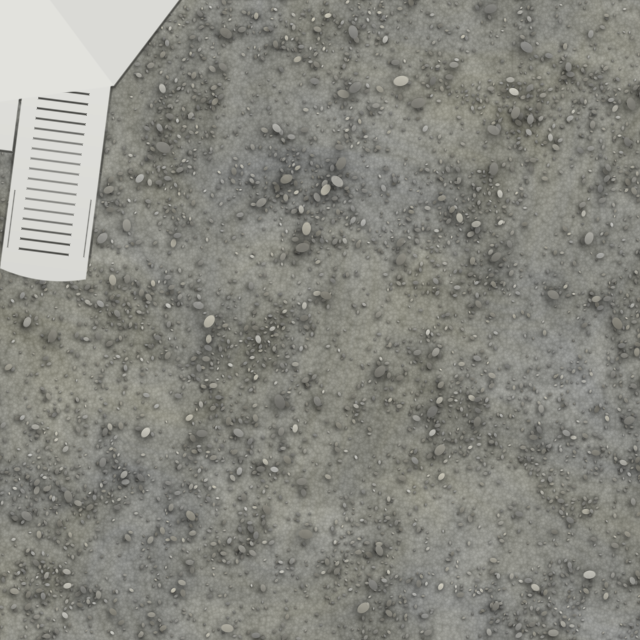
Write a WebGL 2 fragment shader that draws this texture.

```glsl
#version 300 es
precision highp float;
// Grey gravelly ground seen from above, with a pale vented panel in one corner.
// Layered sines give the mottling, cellular noise the grain, and hashed cells
// scatter soft pebbles; the panel is built from signed distances.

#define GROUND vec3(0.537, 0.537, 0.507)
#define PANEL vec3(0.875, 0.875, 0.858)
#define DARK vec3(0.25, 0.25, 0.235)
#define SOFT 0.0016
#define MOTTLE 0.062
#define GRAIN 0.085
#define PEBBLE_SHADOW 0.34
#define SLIT_PITCH 0.0158

uniform vec2 u_resolution;
out vec4 outColor;

vec3 hash3(vec2 p) {
    vec3 q = fract(p.xyx * vec3(0.1031, 0.1030, 0.0973));
    q += dot(q, q.yxz + 33.33);
    return fract((q.xxy + q.yzz) * q.zyx);
}

mat2 turn(float angle) {
    float c = cos(angle), s = sin(angle);
    return mat2(c, s, -s, c);
}

// Warped layered sines, roughly -1 to 1
float clouds(vec2 p) {
    float sum = 0.0, amp = 0.5;
    for (int i = 0; i < 6; i++) {
        p = turn(1.1) * p * 1.6 + 1.7;
        p += 0.6 * sin(p.yx * 1.2 + 0.5);
        sum += amp * sin(p.x) * sin(p.y);
        amp *= 0.74;
    }
    return sum;
}

// Distance to the nearest scattered point, in cells
float cellular(vec2 p) {
    vec2 home = floor(p);
    float nearest = 2.0;
    for (int y = -1; y <= 1; y++)
        for (int x = -1; x <= 1; x++) {
            vec2 cell = home + vec2(x, y);
            nearest = min(nearest, length(cell + hash3(cell).xy - p));
        }
    return nearest;
}

float fill(float d) { return 1.0 - smoothstep(-SOFT, SOFT, d); }

// Signed distance to the line a-b, positive on its left
float side(vec2 p, vec2 a, vec2 b) {
    vec2 d = normalize(b - a);
    return dot(p - a, vec2(-d.y, d.x));
}

float box(vec2 p, vec2 halfSize) {
    vec2 q = abs(p) - halfSize;
    return length(max(q, 0.0)) + min(max(q.x, q.y), 0.0);
}

float cluster(vec2 p) { return smoothstep(-0.25, 0.6, clouds(p * 11.0 + 4.0)); }

vec3 scatterPebbles(vec3 color, vec2 p, float cells, float cover, float seed) {
    vec2 home = floor(p * cells);
    for (int y = -1; y <= 1; y++)
        for (int x = -1; x <= 1; x++) {
            vec2 cell = home + vec2(x, y);
            vec3 place = hash3(cell + seed), look = hash3(cell + seed + 57.3);
            vec2 centre = (cell + 0.15 + 0.7 * place.xy) / cells;
            float present = step(look.z, cover * (0.25 + cluster(centre)));
            float radius = mix(0.17, 0.34, place.z * place.z) / cells;
            vec2 offset = p - centre;
            vec2 local = turn(6.283 * look.x) * offset * vec2(1.0, 1.0);
            float body = length(local * vec2(0.85, 1.3)) - radius;
            float halo = length(offset + radius * vec2(0.3, 0.5)) / (radius * 1.6);
            color *= 1.0 - PEBBLE_SHADOW * present * exp(-halo * halo);
            float light = mix(0.47, 0.65, look.y) + 0.19 * pow(look.y, 7.0);
            light += 0.05 * clamp(offset.y / radius, -1.0, 1.0);
            vec3 stone = light * mix(vec3(1.0, 1.0, 0.98), vec3(1.02, 1.0, 0.92), place.x);
            color = mix(color, stone, 0.85 * present * fill(body));
        }
    return color;
}

vec3 groundColor(vec2 p) {
    vec3 color = GROUND + MOTTLE * clouds(p * 8.0);
    color += vec3(0.014, 0.009, -0.012) * clouds(p * 5.0 + 9.0);
    color -= 0.035 * (cluster(p) - 0.4);
    float grain = cellular(p * 75.0) + cellular(p * 130.0 + 17.0) + cellular(p * 210.0 + 41.0);
    color += GRAIN * (1.25 - grain) * 0.8;
    color = scatterPebbles(color, p, 110.0, 0.55, 11.0);
    color = scatterPebbles(color, p, 62.0, 0.42, 83.0);
    return scatterPebbles(color, p, 33.0, 0.24, 141.0);
}

vec3 drawPanel(vec3 color, vec2 p) {
    // Upper plate: two edges and a faint fold
    vec2 corner = vec2(0.178, 0.866);
    float rim = side(p, vec2(0.28, 1.0), corner);
    float plate = max(rim, side(p, corner, vec2(0.0, 0.841)));
    float fold = side(p, vec2(0.078, 1.0), corner);
    // Slanted panel with a bowed foot, and a small arm beside it
    vec2 q = turn(0.128) * (p - vec2(0.086, 0.72));
    float foot = -q.y - 0.159 + 2.2 * q.x * q.x;
    float panel = max(max(abs(q.x) - 0.0676, q.y - 0.17), foot);
    panel = min(panel, box(q - vec2(-0.101, 0.085), vec2(0.029, 0.05)));
    float outline = 0.8 * smoothstep(-0.15, -0.1, q.y) * (0.65 + 0.35 * sin(q.y * 45.0));
    color = mix(color, DARK, outline * fill(panel - 0.0035));
    color = mix(color, DARK, 0.75 * fill(plate - 0.0035));
    color = mix(color, PANEL - 0.015 + 0.08 * q.y, fill(panel));
    // Vent slits, darkest near both ends, and side grooves
    float row = abs(fract((q.y + 0.1225) / SLIT_PITCH) - 0.5) * SLIT_PITCH;
    float slit = max(row - 0.0015, box(q - vec2(-0.003, 0.0118), vec2(0.039, 0.1343)));
    color = mix(color, DARK, mix(0.55, 0.95, smoothstep(0.04, 0.11, abs(q.y))) * fill(slit));
    float groove = box(vec2(abs(q.x) - 0.06, q.y + 0.07), vec2(0.0008, 0.045));
    color = mix(color, DARK, 0.6 * fill(groove));
    vec3 plateColor = PANEL + 0.01 - 0.03 * fill(-fold);
    return mix(color, plateColor, fill(plate));
}

void main() {
    vec2 p = gl_FragCoord.xy / u_resolution.y;
    outColor = vec4(drawPanel(groundColor(p), p), 1.0);
}
```
